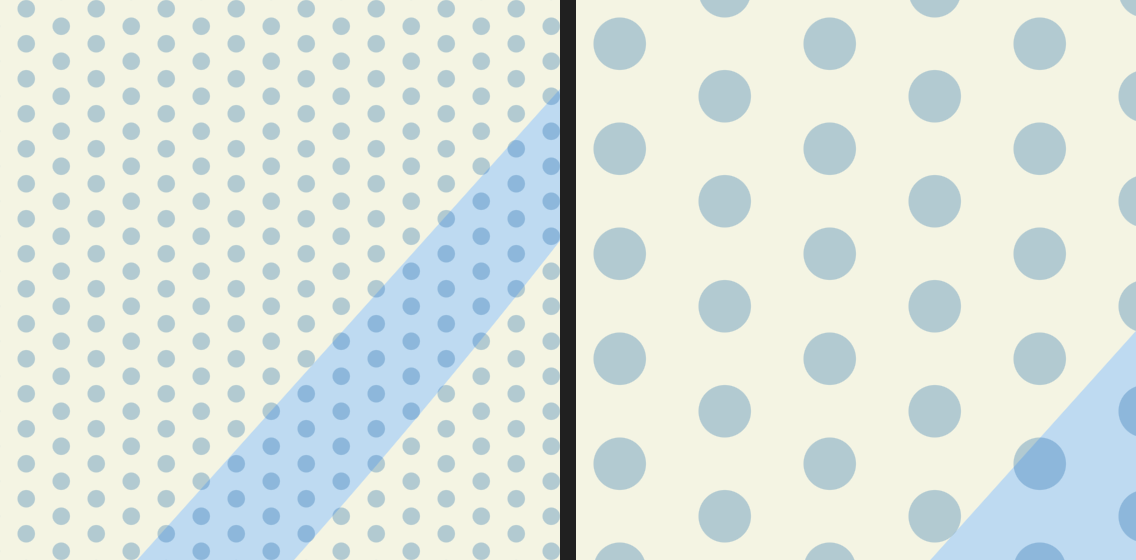
Left, the full canvas; right, a detail of the centre.
Reproduce this pattern procedurally as a three.js fragment shader.

```glsl
varying vec2 vUv;

const vec3 CREAM = vec3(0.957, 0.957, 0.890);
const vec3 CREAM_DOT = vec3(0.698, 0.792, 0.820);
const vec3 BAND = vec3(0.745, 0.855, 0.945);
const vec3 BAND_DOT = vec3(0.553, 0.718, 0.859);

const float REPEATS = 16.0;       // dot columns across, dots per column
const float COLUMN_SHIFT = 0.25;  // in cells
const float DOT_RADIUS = 0.25;    // in cells

// Band edges: x where each meets the bottom, rise per unit x, sag at middle
const vec3 UPPER_EDGE = vec3(0.245, 1.114, 0.0);
const vec3 LOWER_EDGE = vec3(0.525, 1.200, 0.009);

// Signed distance to a dot in columns staggered by half a cell
float dotDistance(vec2 p) {
  vec2 cell = p * REPEATS - vec2(COLUMN_SHIFT, 0.0);
  float odd = mod(floor(cell.x), 2.0);
  cell.y += 0.5 * odd - 0.25;
  return (length(fract(cell) - 0.5) - DOT_RADIUS) / REPEATS;
}

// Signed distance above a slightly sagging slanted edge
float edgeDistance(vec2 p, vec3 edge) {
  float run = p.x - edge.x;
  float t = run / (1.0 - edge.x);
  float height = edge.y * run - edge.z * 4.0 * t * (1.0 - t);
  return (p.y - height) / length(vec2(1.0, edge.y));
}

float coverage(float d, float pixel) {
  return clamp(0.5 - d / pixel, 0.0, 1.0);
}

void main() {
  float pixel = fwidth(vUv.x) * 1.2;

  // Diagonal band between the two edges
  float bandDistance = max(edgeDistance(vUv, UPPER_EDGE), -edgeDistance(vUv, LOWER_EDGE));
  float band = coverage(bandDistance, pixel);

  // Dots take a stronger blue inside the band
  float spot = coverage(dotDistance(vUv), pixel);
  vec3 ground = mix(CREAM, BAND, band);
  vec3 ink = mix(CREAM_DOT, BAND_DOT, band);

  gl_FragColor = vec4(mix(ground, ink, spot), 1.0);
}
```
